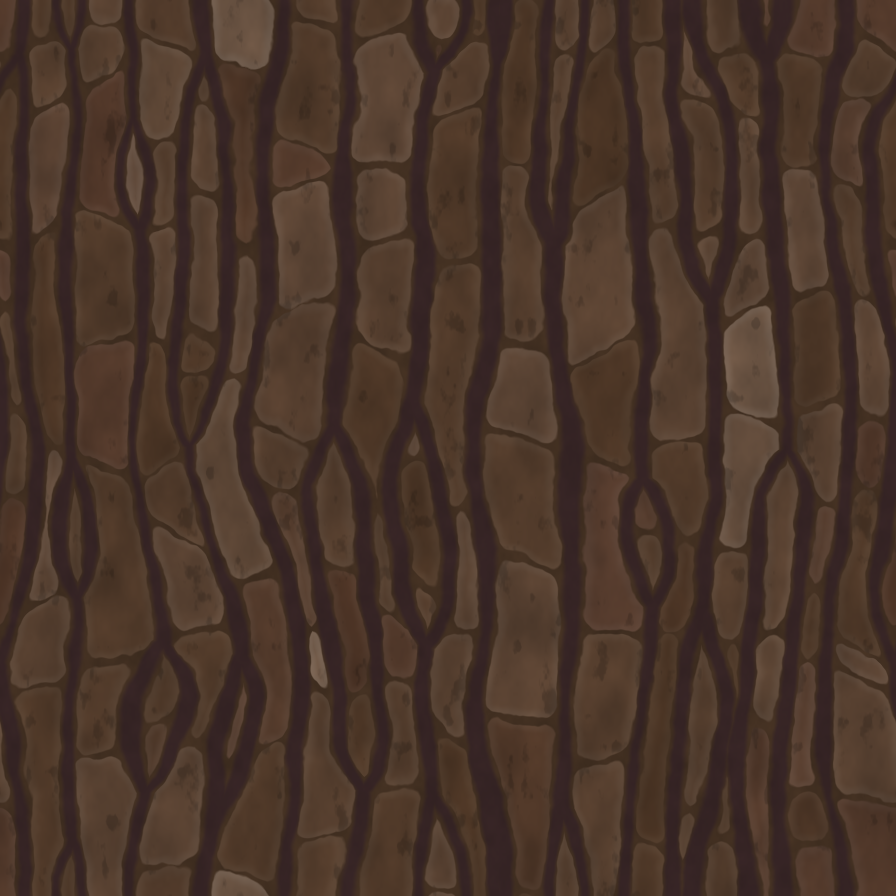
Give the GLSL for this texture, as a WebGL 2 fragment shader.

```glsl
#version 300 es
precision highp float;

uniform vec2 u_resolution;
out vec4 fragColor;

const float CRACKS = 13.0;

const vec3 CRACK_COLOR = vec3(0.208, 0.140, 0.142);
const vec3 RIM_COLOR = vec3(0.254, 0.183, 0.128);
const vec3 BROWN = vec3(0.292, 0.211, 0.150);
const vec3 RUSSET = vec3(0.310, 0.208, 0.162);
const vec3 GREY_TAN = vec3(0.372, 0.290, 0.234);
const vec3 PALE = vec3(0.420, 0.340, 0.280);

float hash(vec2 p) {
    vec3 q = fract(p.xyx * vec3(0.1031, 0.1030, 0.0973));
    q += dot(q, q.yzx + 33.33);
    return fract((q.x + q.y) * q.z);
}

// Value noise that wraps after a whole number of cells
float noise(vec2 p, vec2 period, float seed) {
    vec2 i = floor(p), f = fract(p);
    vec2 a = mod(i, period) + seed;
    vec2 b = mod(i + 1.0, period) + seed;
    f = f * f * (3.0 - 2.0 * f);
    return mix(mix(hash(a), hash(vec2(b.x, a.y)), f.x),
               mix(hash(vec2(a.x, b.y)), hash(b), f.x), f.y);
}

float tiledNoise(vec2 p, vec2 cells, float seed) {
    return noise(p * cells, cells, seed);
}

float fbm(vec2 p, vec2 cells, float seed) {
    float sum = 0.0, weight = 0.5;
    for (int i = 0; i < 4; i++) {
        sum += weight * tiledNoise(p, cells, seed);
        cells *= 2.0;
        weight *= 0.5;
        seed += 17.0;
    }
    return sum / 0.9375;
}

// Centre line of a crack and half the width of the sliver it opens around
vec2 crackLine(float k, float y) {
    float row = mod(k, CRACKS);
    float sway = noise(vec2(row, y * 6.0), vec2(CRACKS, 6.0), 40.0) - 0.5;
    float fork = noise(vec2(row, y * 5.0), vec2(CRACKS, 5.0), 71.0);
    float opening = 0.027 * sqrt(smoothstep(0.58, 0.88, fork));
    return vec2((k + 0.35 * sway) / CRACKS, opening);
}

// Left edge, right edge and identity of the strip around p
vec3 findStrip(vec2 p) {
    float first = floor(p.x * CRACKS) - 1.0;
    vec3 strip = vec3(-9.0, 9.0, 0.0);
    for (int i = 0; i < 4; i++) {
        float k = first + float(i);
        vec2 line = crackLine(k, p.y);
        float low = line.x - line.y, high = line.x + line.y;
        if (p.x >= high) strip = vec3(high, strip.y, mod(k, CRACKS));
        else if (p.x > low) return vec3(low, high, mod(k, CRACKS) + CRACKS);
        else strip.y = min(strip.y, low);
    }
    return strip;
}

// Distance to the nearest cross seam, and the index of the plate
vec2 findPlate(vec2 p, vec3 strip) {
    float rows = 6.0 + floor(4.0 * hash(vec2(strip.z, 5.0)));
    float v = p.y * rows + hash(vec2(strip.z, 9.0));
    float across = (p.x - 0.5 * (strip.x + strip.y)) * rows;
    float nearest = 9.0, index = floor(v) - 2.0;
    for (int i = -1; i <= 2; i++) {
        float j = floor(v) + float(i);
        vec2 key = vec2(strip.z + 3.0, mod(j, rows) + 20.0);
        float tilt = 1.2 * (hash(key + 31.0) - 0.5);
        float seam = j + 0.75 * (hash(key) - 0.5) + tilt * across;
        if (seam <= v) index = j;
        nearest = min(nearest, abs(v - seam));
    }
    return vec2(nearest / rows, mod(index, rows));
}

vec3 plateColor(vec2 p, vec2 key, float depth) {
    vec3 color = mix(BROWN, GREY_TAN, 0.8 * hash(key + 50.0));
    color = mix(color, RUSSET, 0.6 * smoothstep(0.65, 1.0, hash(key + 83.0)));
    color = mix(color, PALE, smoothstep(0.95, 0.98, hash(key + 120.0)));
    // Paler worn border around a warm centre
    float border = 1.0 - smoothstep(0.001, 0.012, depth);
    color *= mix(vec3(0.99, 0.96, 0.93), vec3(1.06, 1.08, 1.10), border);
    // Mottling and small pits
    color *= 0.84 + 0.32 * fbm(p, vec2(32.0, 20.0), 13.0);
    float pits = smoothstep(0.66, 0.8, fbm(p, vec2(64.0, 36.0), 29.0));
    return color * (1.0 - 0.16 * pits);
}

void main() {
    vec2 uv = gl_FragCoord.xy / u_resolution;

    // Bend the strips, then roughen their outlines
    vec2 p = uv;
    p.x += 0.075 * (tiledNoise(uv, vec2(4.0, 4.0), 3.0) - 0.5);
    p.x += 0.014 * (fbm(uv, vec2(20.0, 18.0), 7.0) - 0.5);
    p.y += 0.022 * (fbm(uv, vec2(20.0, 18.0), 61.0) - 0.5);

    vec3 strip = findStrip(p);
    vec2 plate = findPlate(p, strip);
    float side = min(p.x - strip.x, strip.y - p.x);
    float crackWidth = 0.0035 + 0.006 * tiledNoise(uv, vec2(14.0, 10.0), 91.0);
    crackWidth += 0.003 * (fbm(uv, vec2(44.0, 36.0), 53.0) - 0.5);

    // Plate face with rounded corners
    float radius = 0.013;
    vec2 inset = vec2(side - crackWidth - 0.0045, plate.x - 0.0028);
    float depth = radius - length(max(radius - inset, 0.0));
    depth += 0.009 * (fbm(uv, vec2(36.0, 26.0), 19.0) - 0.5);

    // Layers from the bottom up
    float grain = fbm(uv, vec2(64.0, 48.0), 37.0);
    vec3 rim = RIM_COLOR * (0.87 + 0.26 * grain);
    vec3 gap = CRACK_COLOR * (0.92 + 0.16 * grain);
    vec3 color = mix(gap, rim, smoothstep(-0.0025, 0.0045, side - crackWidth));
    vec3 face = plateColor(uv, vec2(strip.z, plate.y), depth);
    color = mix(color, face, smoothstep(-0.0012, 0.0014, depth));

    fragColor = vec4(color, 1.0);
}
```
